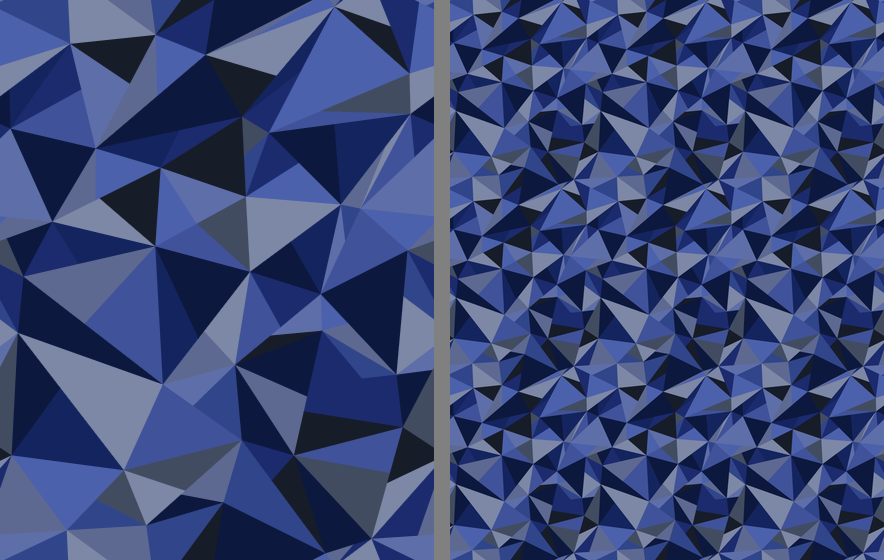
Left: one tile. Right: repeated 3 by 3.
Reproduce this background procedurally as a Shadertoy shader.

```glsl
// Tiling low-poly mosaic of flat blue, grey and near-black triangles.
// A wrapped grid of jittered points forms quads; each is cut along a valid
// diagonal, some halves are cut again, and edges blend by pixel coverage.

const vec2 GRID = vec2(5.0, 7.0);   // whole cells across the canvas
const vec2 SHIFT = vec2(0.5);       // canvas borders run through cell middles
const float JITTER = 0.86;          // below 1.0 so that quads never cross
const float SPLIT_CHANCE = 0.68;
const int SHADES = 11;

float hash(vec2 v, float seed) {
    return fract(sin(dot(v, vec2(127.1, 311.7)) + seed * 74.7) * 43758.5453);
}

float cross2(vec2 a, vec2 b) {
    return a.x * b.y - a.y * b.x;
}

// Whole node index wrapped to the grid; the half step avoids rounding slips.
vec2 wrapNode(vec2 node) {
    return floor(mod(node + 0.5, GRID));
}

// Grid corner moved at random; the hash wraps, the position does not.
vec2 corner(vec2 node) {
    vec2 id = wrapNode(node);
    return node + JITTER * (vec2(hash(id, 1.0), hash(id, 2.0)) - 0.5);
}

// Picks a shade so that each covers its share of the range 0..1.
vec3 shade(float u) {
    vec3 colours[SHADES] = vec3[SHADES](
        vec3(0.30, 0.38, 0.67), vec3(0.05, 0.095, 0.245), vec3(0.49, 0.53, 0.65),
        vec3(0.11, 0.17, 0.43), vec3(0.37, 0.43, 0.66), vec3(0.26, 0.30, 0.38),
        vec3(0.37, 0.41, 0.57), vec3(0.08, 0.14, 0.37), vec3(0.09, 0.11, 0.16),
        vec3(0.19, 0.27, 0.54), vec3(0.25, 0.32, 0.60));
    float limits[SHADES] = float[SHADES](
        0.08, 0.20, 0.30, 0.44, 0.515, 0.605, 0.725, 0.795, 0.875, 0.955, 1.0);
    float t = fract(u);
    for (int i = 0; i < SHADES - 1; i++) {
        if (t < limits[i]) return colours[i];
    }
    return colours[SHADES - 1];
}

// Signed distance to the line a-b, positive on its left.
float edgeDistance(vec2 p, vec2 a, vec2 b) {
    return cross2(b - a, p - a) / max(length(b - a), 1e-4);
}

// Pixel coverage of a counter-clockwise triangle.
float coverage(vec2 p, vec2 a, vec2 b, vec2 c, float pixel) {
    float d = min(edgeDistance(p, a, b), min(edgeDistance(p, b, c), edgeDistance(p, c, a)));
    return clamp(0.5 + d / pixel, 0.0, 1.0);
}

float doubleArea(vec2 a, vec2 b, vec2 c) {
    return cross2(b - a, c - a);
}

// Weighted colour of one triangle, at times cut across its longest side.
vec4 facet(vec2 p, vec2 a, vec2 b, vec2 c, vec2 id, float tone, float seed, float pixel) {
    float whole = coverage(p, a, b, c, pixel);
    if (whole <= 0.0) return vec4(0.0);
    if (hash(id, seed) > SPLIT_CHANCE) return vec4(shade(tone), 1.0) * whole;

    float ab = length(b - a), bc = length(c - b), ca = length(a - c);
    bool cutBC = bc >= max(ab, ca);
    bool cutCA = !cutBC && ca >= ab;
    vec2 apex = cutBC ? a : (cutCA ? b : c);
    vec2 from = cutBC ? b : (cutCA ? c : a);
    vec2 to = cutBC ? c : (cutCA ? a : b);
    vec2 cut = mix(from, to, 0.35 + 0.3 * hash(id, seed + 2.0));
    return vec4(shade(tone), 1.0) * coverage(p, apex, from, cut, pixel)
         + vec4(shade(tone + 0.39), 1.0) * coverage(p, apex, cut, to, pixel);
}

// Both triangles of one grid cell.
vec4 cellFacets(vec2 p, vec2 cell, float pixel) {
    vec2 id = wrapNode(cell);
    vec2 a = corner(cell);
    vec2 b = corner(cell + vec2(1.0, 0.0));
    vec2 c = corner(cell + vec2(1.0, 1.0));
    vec2 d = corner(cell + vec2(0.0, 1.0));

    // Random diagonal where both are good, else the one with fuller halves.
    float rising = min(doubleArea(a, b, c), doubleArea(a, c, d));
    float falling = min(doubleArea(a, b, d), doubleArea(b, c, d));
    bool useRising = min(rising, falling) > 0.35 ? hash(id, 3.0) < 0.5 : rising > falling;

    // Even spread of tones that wraps and keeps neighbours apart.
    float tone = id.x / GRID.x + 2.0 * id.y / GRID.y + 0.06 * hash(id, 4.0);
    vec2 firstEnd = useRising ? c : d;
    vec2 secondStart = useRising ? a : b;
    return facet(p, a, b, firstEnd, id, tone, 5.0, pixel)
         + facet(p, secondStart, c, d, id, tone + 0.5, 9.0, pixel);
}

void mainImage(out vec4 fragColor, in vec2 fragCoord) {
    vec2 p = fragCoord / iResolution.xy * GRID + SHIFT;
    float pixel = GRID.y / iResolution.y;
    vec2 home = floor(p);

    // Jittered quads reach at most into the adjacent cells.
    vec4 sum = vec4(0.0);
    for (int y = -1; y <= 1; y++) {
        for (int x = -1; x <= 1; x++) {
            sum += cellFacets(p, home + vec2(float(x), float(y)), pixel);
        }
    }
    fragColor = vec4(sum.rgb / max(sum.a, 1e-4), 1.0);
}
```
